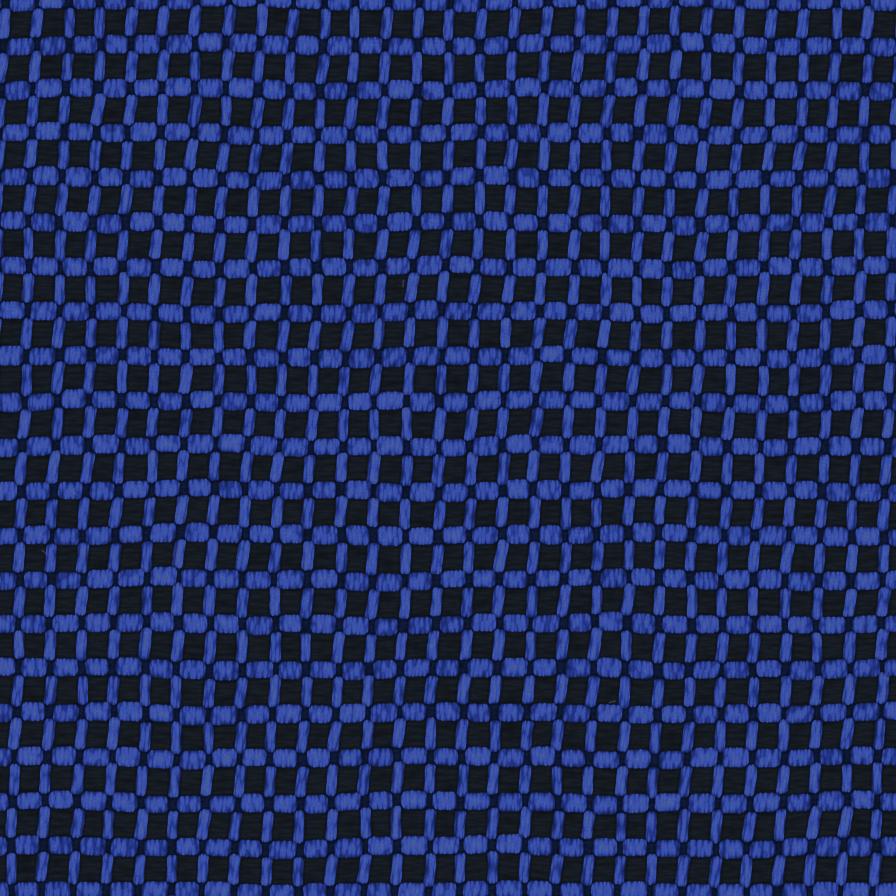
A Shadertoy shader for this texture:

```glsl
// Two-tone woven cloth: plump blue weft tufts and slim blue warp bars around charcoal squares.
// Each thread family is a jittered lattice of rounded boxes, about 28 across and 20 down.
// Stretched cellular noise gives the fibres; layered sines bend the lattice a little.

const vec2 COUNT = vec2(28.0, 20.1);
const vec2 PITCH = 1.0 / COUNT;
const float SLANT = 0.028;

const vec3 CHARCOAL = vec3(0.085, 0.105, 0.135);
const vec3 NAVY = vec3(0.06, 0.10, 0.21);
const vec3 DEEP_BLUE = vec3(0.08, 0.135, 0.33);
const vec3 MID_BLUE = vec3(0.13, 0.20, 0.52);
const vec3 BRIGHT_BLUE = vec3(0.22, 0.31, 0.66);
const vec3 PALE_BLUE = vec3(0.27, 0.35, 0.62);

float hash(vec2 p) {
    return fract(sin(dot(p, vec2(127.1, 311.7))) * 43758.5);
}

vec2 hash2(vec2 p) {
    return vec2(hash(p), hash(p + 41.3));
}

// Distance to the nearest scattered point
float cellular(vec2 p) {
    vec2 base = floor(p);
    float nearest = 2.0;
    for (int j = -1; j <= 1; j++) {
        for (int i = -1; i <= 1; i++) {
            vec2 cell = base + vec2(i, j);
            nearest = min(nearest, length(cell + hash2(cell) - p));
        }
    }
    return nearest;
}

float roundBox(vec2 p, vec2 halfSize, float radius) {
    vec2 q = abs(p) - halfSize + radius;
    return length(max(q, 0.0)) + min(max(q.x, q.y), 0.0) - radius;
}

// Gentle irregularity of the loom
vec2 bend(vec2 p) {
    return vec2(sin(p.y * 17.0 + 2.0 * sin(p.x * 9.0)) + 0.5 * sin(p.y * 43.0 + p.x * 21.0),
                sin(p.x * 13.0 + 1.5 * sin(p.y * 11.0)) + 0.5 * sin(p.x * 37.0 - p.y * 15.0));
}

vec3 blueRamp(float light) {
    vec3 color = mix(DEEP_BLUE, MID_BLUE, smoothstep(0.1, 0.45, light));
    color = mix(color, BRIGHT_BLUE, smoothstep(0.4, 0.75, light));
    return mix(color, PALE_BLUE, smoothstep(0.8, 1.1, light));
}

// Charcoal squares with faint cross threads, navy in the gaps
vec3 groundColor(vec2 grid) {
    vec2 id = floor(grid + 0.5);
    vec2 p = (grid - id) * PITCH;
    float d = roundBox(p, vec2(0.0135, 0.0155), 0.003);
    float strands = 1.0 - cellular(p * vec2(45.0, 250.0) + id * 13.0);
    vec3 color = mix(CHARCOAL, NAVY, smoothstep(-0.002, 0.003, d));
    return color * (0.72 + 0.45 * strands);
}

// One lattice of visible blue thread segments, laid over the given colour
vec3 layThreads(vec3 under, vec2 grid, vec2 halfSize, vec2 fibreScale,
                float lean, float seed, float pixel) {
    vec2 id = floor(grid + 0.5);
    vec2 rnd = hash2(id + seed);
    vec2 rndSize = hash2(id + seed + 7.7);
    vec2 p = (grid - id) * PITCH + (rnd - 0.5) * 0.0025;
    p.x += p.y * (lean + (rndSize.x - 0.5) * 0.12);

    vec2 size = halfSize * mix(vec2(0.92), vec2(1.08), rndSize);
    float thin = min(size.x, size.y);
    float fibre = 1.0 - cellular(p * fibreScale + id * 17.0 + seed);
    float d = roundBox(p, size, thin * 0.65) + (0.5 - fibre) * 0.0012;

    float crown = sqrt(clamp(-d / thin, 0.0, 1.0));
    float light = 0.62 * crown + 0.75 * (fibre - 0.5) + 0.18 + 0.22 * (rnd.y - 0.5);
    float edge = max(pixel, 0.0009);
    under *= mix(0.72, 1.0, smoothstep(0.0, 0.004, d));
    return mix(under, blueRamp(light), 1.0 - smoothstep(-edge, edge, d));
}

// Sparse pale flecks of lint
float lint(vec2 p, float pixel) {
    vec2 grid = p * 30.0;
    vec2 id = floor(grid);
    vec2 q = (grid - id - 0.5) / 30.0;
    float angle = 6.28 * hash(id + 3.1);
    q = mat2(cos(angle), sin(angle), -sin(angle), cos(angle)) * q;
    float d = roundBox(q, vec2(0.004, 0.0007), 0.0006);
    return step(0.982, hash(id + 9.4)) * (1.0 - smoothstep(-pixel, pixel, d));
}

void mainImage(out vec4 fragColor, in vec2 fragCoord) {
    float pixel = 1.0 / iResolution.y;
    vec2 uv = fragCoord * pixel;

    // Lattice coordinates: warp bars at whole x, weft rows at whole y, counted downward
    vec2 grid = COUNT * vec2(uv.x - 0.384 + SLANT * (0.528 - uv.y), 1.0 - uv.y);
    grid += 0.035 * bend(uv);

    vec3 color = groundColor(grid - 0.5);
    color = layThreads(color, grid - vec2(0.0, 0.5), vec2(0.0060, 0.0172),
                       vec2(270.0, 48.0), 0.06, 5.0, pixel);
    color = layThreads(color, grid - vec2(0.5, 0.0), vec2(0.0138, 0.0100),
                       vec2(240.0, 65.0), 0.0, 23.0, pixel);

    color *= 1.0 + 0.08 * (hash(floor(uv * 512.0)) - 0.5);
    color = mix(color, vec3(0.36, 0.42, 0.58), 0.45 * lint(uv, pixel));
    fragColor = vec4(color, 1.0);
}
```
